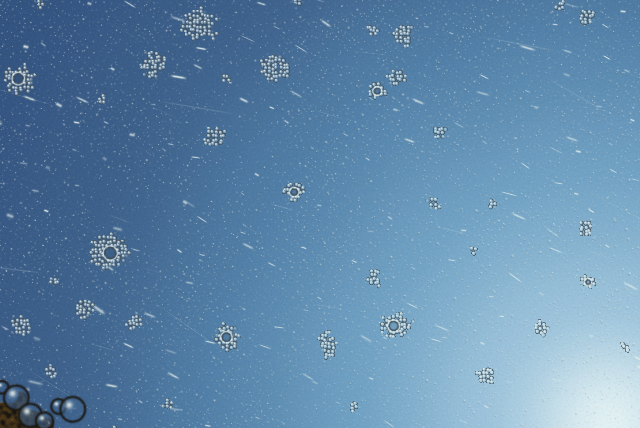
A WebGL 2 fragment shader for this texture:

```glsl
#version 300 es
precision highp float;
uniform vec2 u_resolution;
out vec4 fragColor;

// Lengths are in canvas heights.
const vec2 GLOW_POS = vec2(1.43, 0.0);
const vec3 GLOW = vec3(0.88, 0.94, 0.95);
const vec3 PALE = vec3(0.62, 0.77, 0.86);
const vec3 LIGHT_BLUE = vec3(0.45, 0.64, 0.77);
const vec3 MID_BLUE = vec3(0.33, 0.51, 0.665);
const vec3 DEEP_BLUE = vec3(0.24, 0.38, 0.545);
const vec3 NIGHT_BLUE = vec3(0.20, 0.325, 0.50);
const vec3 SPARK = vec3(0.90, 0.94, 0.92);
const vec3 BEAD_SHADE = vec3(0.22, 0.28, 0.33);
const vec3 DEBRIS = vec3(0.29, 0.21, 0.09);
const vec3 DEBRIS_DARK = vec3(0.10, 0.09, 0.07);
const float BEAD_SIZE = 0.0088;
const float CLUSTER_CELL = 0.15;
const float CLUSTER_FILL = 0.60;
const float STREAK_CELL = 0.073;
const float STREAK_FILL = 0.58;
const float STREAK_TILT = -0.38;
const float STREAK_SPREAD = 0.55;
const float GRAIN = 0.03;

vec3 hash3(vec2 c) {
  vec3 q = fract(c.xyx * vec3(0.1031, 0.1030, 0.0973));
  q += dot(q, q.yxz + 33.33);
  return fract((q.xxy + q.yzz) * q.zyx);
}

float corner(vec2 cell, vec2 offset) {
  return dot(hash3(cell + 17.0).xy * 2.0 - 1.0, offset);
}

float gradientNoise(vec2 p) {
  vec2 c = floor(p), f = p - c;
  vec2 s = f * f * f * (f * (f * 6.0 - 15.0) + 10.0);
  vec2 e = vec2(1.0, 0.0);
  return mix(mix(corner(c, f), corner(c + e, f - e), s.x),
             mix(corner(c + e.yx, f - e.yx), corner(c + 1.0, f - 1.0), s.x), s.y);
}

vec3 sky(vec2 p) {
  float d = distance(p, GLOW_POS) + 0.04 * gradientNoise(p * 3.0);
  vec3 col = mix(GLOW, PALE, smoothstep(0.0, 0.30, d));
  col = mix(col, LIGHT_BLUE, smoothstep(0.22, 0.64, d));
  col = mix(col, MID_BLUE, smoothstep(0.52, 0.98, d));
  col = mix(col, DEEP_BLUE, smoothstep(0.86, 1.34, d));
  return mix(col, NIGHT_BLUE, smoothstep(1.25, 1.75, d));
}

// Fine droplets: x is the glint, y the shaded side.
vec2 mist(vec2 p, float cell, float fill, float radius, float seed) {
  vec2 g = mat2(0.8, 0.6, -0.6, 0.8) * p / cell;
  vec2 c = floor(g);
  vec3 h = hash3(c + seed), k = hash3(c + seed + 57.0);
  vec2 d = (g - c - 0.25 - 0.5 * h.xy) * cell;
  float r = radius * mix(0.6, 1.3, h.z);
  vec2 shade = d - vec2(0.2, -1.4) * r;
  float on = step(k.x, fill) * mix(0.25, 1.0, k.y * k.y);
  return on * exp(-vec2(dot(d, d), dot(shade, shade)) / (r * r));
}

// Tapered slanted dashes scattered on a jittered grid.
float streaks(vec2 p, float cell, float fill, vec2 reach, float width, float seed) {
  vec2 base = floor(p / cell);
  float sum = 0.0;
  for (int j = -1; j <= 1; j++)
    for (int i = -1; i <= 1; i++) {
      vec2 c = base + vec2(i, j);
      vec3 h = hash3(c + seed), k = hash3(c + seed + 31.0);
      vec2 d = p - (c + 0.05 + 0.9 * h.xy) * cell;
      float a = STREAK_TILT + STREAK_SPREAD * (h.z - 0.5);
      vec2 q = vec2(dot(d, vec2(cos(a), sin(a))), dot(d, vec2(-sin(a), cos(a))));
      float len = mix(reach.x, reach.y, k.x * k.x);
      float w = width * mix(0.7, 1.5, k.y * k.y);
      float body = exp(-q.y * q.y / (w * w)) * (1.0 - smoothstep(0.35, 1.0, abs(q.x) / len));
      sum += step(k.z, fill) * body * mix(0.35, 1.0, fract(k.y * 7.0));
    }
  return min(sum, 1.0);
}

// Nearest bead: xy its centre, z the distance in bead units.
vec3 nearestBead(vec2 p) {
  vec2 g = p / BEAD_SIZE, base = floor(g);
  vec3 best = vec3(0.0, 0.0, 9.0);
  for (int j = -1; j <= 1; j++)
    for (int i = -1; i <= 1; i++) {
      vec2 c = base + vec2(i, j);
      vec2 centre = c + 0.2 + 0.6 * hash3(c + 5.0).xy;
      float d = distance(g, centre);
      if (d < best.z) best = vec3(centre * BEAD_SIZE, d);
    }
  return best;
}

// Bead clusters: x is coverage at the bead, y the distance to a large inner drop.
vec2 clusters(vec2 p, vec2 bead) {
  vec2 base = floor(p / CLUSTER_CELL);
  vec2 result = vec2(0.0, 1.0);
  float wobble = gradientNoise(bead * 40.0);
  for (int j = -1; j <= 1; j++)
    for (int i = -1; i <= 1; i++) {
      vec2 c = base + vec2(i, j);
      vec3 h = hash3(c + 211.0), k = hash3(c + 307.0);
      if (k.x > CLUSTER_FILL) continue;
      vec2 centre = (c + 0.1 + 0.8 * h.xy) * CLUSTER_CELL;
      float r = mix(0.010, 0.040, h.z * h.z);
      vec2 d = (bead - centre) * vec2(mix(0.85, 1.2, k.y), 1.0);
      result.x = max(result.x, 1.0 - smoothstep(0.75, 1.25, length(d) / r + 0.6 * wobble));
      if (k.z > 0.6 && r > 0.014)
        result.y = min(result.y, distance(p, centre + 0.25 * r * (k.xy - 0.5)) - 0.32 * r);
    }
  return result;
}

void main() {
  vec2 p = gl_FragCoord.xy / u_resolution.y;
  float px = 1.0 / u_resolution.y;
  vec3 backdrop = sky(p), col = backdrop;
  float defocus = 1.0 - smoothstep(0.0, 0.6, p.x);

  // Mist and scratches
  float density = clamp(0.42 + 0.6 * gradientNoise(p * 4.5), 0.1, 0.8);
  vec2 m = mist(p, 0.0105, density, 0.0014, 3.0) + mist(p + 0.37, 0.016, density, 0.0019, 90.0);
  col = mix(col, BEAD_SHADE, 0.22 * min(m.y, 1.0));
  col = mix(col, SPARK, 0.55 * min(m.x, 1.0));
  col = mix(col, SPARK, 0.20 * streaks(p, 0.21, 0.55, vec2(0.03, 0.11), 0.0011, 140.0));
  float soft = 0.0018 + 0.0010 * defocus;
  col = mix(col, SPARK, 0.9 * streaks(p, STREAK_CELL, STREAK_FILL, vec2(0.007, 0.024), soft, 60.0));

  // Bead clusters with a few larger drops inside
  vec3 bead = nearestBead(p);
  vec2 cluster = clusters(p, bead.xy);
  float on = smoothstep(0.0, 0.15, cluster.x - 0.9 * hash3(floor(bead.xy / BEAD_SIZE) + 9.0).z);
  vec2 lit = (p - bead.xy) / BEAD_SIZE - vec2(-0.10, 0.14);
  vec3 beadCol = mix(mix(backdrop, SPARK, 0.3), BEAD_SHADE, 0.85 * smoothstep(0.28, 0.58, bead.z));
  beadCol = mix(beadCol, SPARK, exp(-dot(lit, lit) * 14.0));
  col = mix(col, beadCol, 0.9 * on * (1.0 - smoothstep(0.60, 0.75, bead.z)));
  col = mix(col, backdrop * 0.95, 1.0 - smoothstep(-px, px, cluster.y));
  col = mix(col, BEAD_SHADE, 0.75 * exp(-pow(cluster.y / 0.0022, 2.0)));
  col = mix(col, SPARK, 0.7 * exp(-pow((cluster.y - 0.004) / 0.0018, 2.0)));

  // Brown debris and rimmed drops in the lower left corner
  float edge = length((p - vec2(0.02, -0.015)) * vec2(1.0, 1.15)) - 0.095 + 0.06 * gradientNoise(p * 28.0);
  float fleck = gradientNoise(p * 75.0);
  vec3 debris = mix(DEBRIS_DARK, DEBRIS, smoothstep(-0.35, 0.2, fleck));
  debris = mix(debris, SPARK, 0.7 * smoothstep(0.28, 0.5, fleck));
  col = mix(col, debris, 1.0 - smoothstep(-0.004, 0.004, edge));
  for (int i = 0; i < 6; i++) {
    vec3 h = hash3(vec2(i, 41.0));
    vec2 d = p - vec2(0.005 + 0.033 * float(i), 0.015 + 0.10 * h.y * (1.0 - 0.12 * float(i)));
    float r = mix(0.012, 0.030, h.z), rim = length(d) - r;
    vec2 glint = d / r - vec2(-0.3, 0.35);
    col = mix(col, backdrop, 0.6 * (1.0 - smoothstep(-px, px, rim)));
    col = mix(col, DEBRIS_DARK, 0.85 * exp(-pow(rim / 0.0035, 2.0)));
    col = mix(col, SPARK, 0.85 * exp(-dot(glint, glint) * 12.0));
  }

  col += GRAIN * gradientNoise(p * 190.0);
  fragColor = vec4(clamp(col, 0.0, 1.0), 1.0);
}
```
